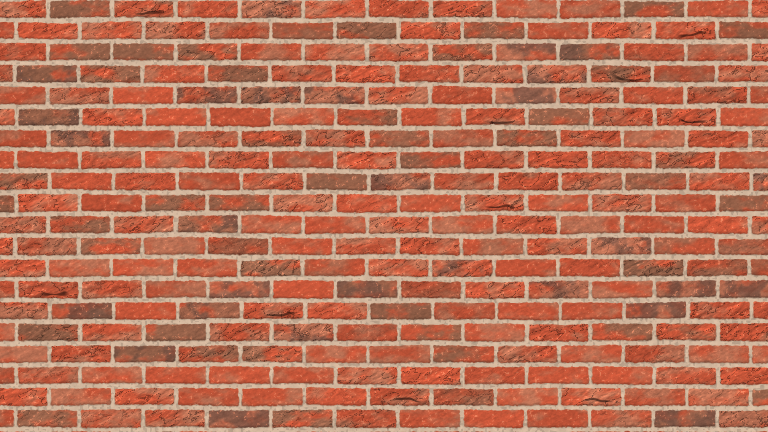
A Shadertoy shader for this texture:

```glsl
// Weathered red brick wall in running bond with pale mortar joints.

float hash(vec2 p) {
    vec3 q = fract(vec3(p.xyx) * 0.1031);
    q += dot(q, q.yzx + 33.33);
    return fract((q.x + q.y) * q.z);
}

float noise(vec2 p) {
    vec2 i = floor(p), f = fract(p);
    f = f * f * (3.0 - 2.0 * f);
    return mix(mix(hash(i), hash(i + vec2(1, 0)), f.x),
               mix(hash(i + vec2(0, 1)), hash(i + vec2(1, 1)), f.x), f.y);
}

float fbm(vec2 p) {
    float sum = 0.0, weight = 0.5;
    for (int i = 0; i < 4; i++) {
        sum += weight * noise(p);
        p = mat2(1.6, 1.2, -1.2, 1.6) * p + 7.3;
        weight *= 0.5;
    }
    return sum / 0.9375;
}

float roundedBox(vec2 p, vec2 halfSize, float radius) {
    vec2 d = abs(p) - halfSize + radius;
    return length(max(d, 0.0)) + min(max(d.x, d.y), 0.0) - radius;
}

void mainImage(out vec4 fragColor, in vec2 fragCoord) {
    // One unit is the height of a course; y runs downward
    float pixel = 20.05 / iResolution.y;
    vec2 p = vec2(fragCoord.x, iResolution.y - fragCoord.y) * pixel + vec2(0.0, 0.07);
    vec2 surface = p;
    p.y += 0.08 * (noise(p * vec2(0.35, 0.8)) - 0.5);

    // Running bond: every other course shifts by about half a brick
    const float brickLength = 2.96;
    float course = floor(p.y);
    float shift = mix(0.765, 0.25, mod(course, 2.0)) + 0.04 * (hash(vec2(course, 5.0)) - 0.5);
    float along = p.x / brickLength - shift;
    vec2 id = vec2(floor(along), course) + 40.0;
    vec2 local = (vec2(fract(along), fract(p.y)) - 0.5) * vec2(brickLength, 1.0);

    // Each brick varies in size, tilt and edge roughness
    float tone = hash(id), wear = hash(id + 71.0), crack = hash(id + 137.0);
    local.y += local.x * 0.025 * (wear - 0.5);
    vec2 halfSize = vec2(1.405, 0.405) - 0.035 * vec2(crack, tone);
    float edge = roundedBox(local, halfSize, 0.07);
    edge += 0.09 * (fbm(surface * 3.5) - 0.5) + 0.04 * (noise(surface * 11.0) - 0.5);
    float soft = max(pixel * 0.6, 0.035);
    float brickMask = 1.0 - smoothstep(-soft, soft, edge);

    // Fired clay: red base, dusty patches, some brown or scorched bricks
    vec2 seed = id * 13.7;
    float patches = fbm(surface * vec2(1.1, 2.0) + seed);
    float grain = fbm(surface * 8.0);
    vec3 clay = mix(vec3(0.76, 0.33, 0.22), vec3(0.73, 0.44, 0.33),
                    smoothstep(0.35, 0.75, patches + 0.35 * (wear - 0.5)));
    float brown = smoothstep(0.68, 0.9, tone) * smoothstep(0.25, 0.6, patches);
    clay = mix(clay, vec3(0.56, 0.37, 0.28), 0.9 * brown);
    float scorch = step(0.9, wear) * smoothstep(0.4, 0.65, fbm(surface * 1.5 + seed.yx));
    clay = mix(clay, vec3(0.44, 0.31, 0.26), 0.7 * scorch);
    clay = mix(clay, vec3(0.83, 0.50, 0.37), 0.6 * smoothstep(0.68, 0.8, grain));
    clay *= 0.94 + 0.12 * hash(id + 211.0) + 0.24 * (grain - 0.5);

    // Slanted folds in the face, lit from above
    vec2 fold = mat2(1.0, 0.5, -0.5, 1.0) * local * vec2(1.3, 3.2) + seed;
    float ridge = 1.0 - abs(2.0 * fbm(fold) - 1.0);
    float relief = fbm(fold) - fbm(fold + vec2(0.0, 0.2));
    float folded = smoothstep(0.2, 0.8, crack);
    clay *= 1.0 + relief * (0.4 + 0.7 * folded);
    clay *= 1.0 - 0.35 * folded * smoothstep(0.93, 1.0, ridge);

    // Rare deep slit along the lower part of a brick
    float slit = abs(local.y - 0.2 - 0.25 * (noise(surface * 2.0) - 0.5));
    slit = (1.0 - smoothstep(0.02, 0.07 + pixel * 0.3, slit)) * (1.0 - smoothstep(0.4, 0.8, abs(local.x - 0.3)));
    clay *= 1.0 - 0.5 * slit * step(0.94, crack);

    // Darker lower arris
    clay *= 1.0 - 0.22 * smoothstep(-0.13, 0.0, edge) * smoothstep(0.1, 0.35, local.y);

    // Sandy mortar, shaded just beneath the bricks
    vec3 mortar = vec3(0.83, 0.72, 0.62) * (0.93 + 0.15 * fbm(surface * 5.0));
    mortar *= 1.0 - 0.12 * smoothstep(0.6, 0.8, noise(surface * 9.0));
    mortar *= 1.0 - 0.12 * step(0.0, local.y) * (1.0 - smoothstep(0.0, 0.08, edge));

    fragColor = vec4(clamp(mix(mortar, clay, brickMask), 0.0, 1.0), 1.0);
}
```
